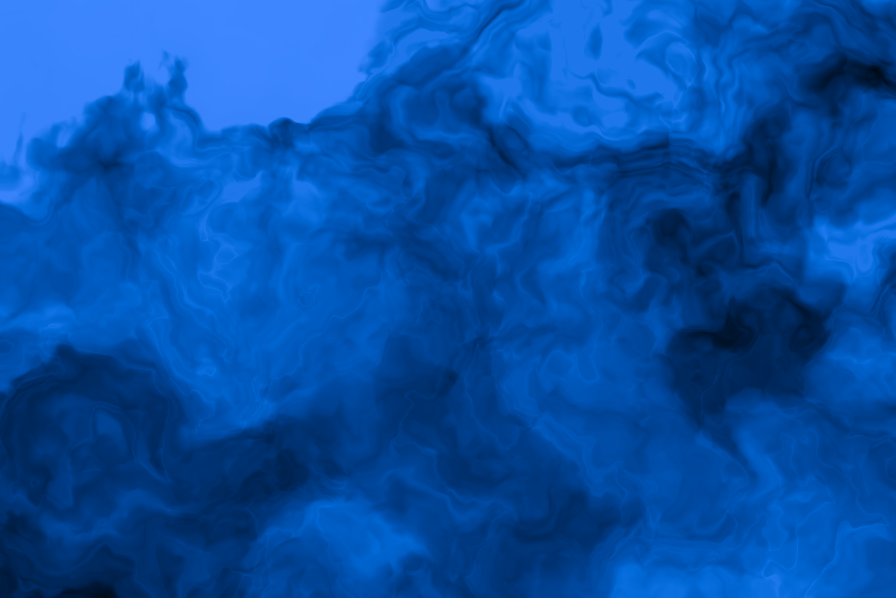
Give the GLSL for this texture, as a Shadertoy shader.

```glsl
#define BASE_LEVEL 0.69
#define HAZE_CONTRAST 0.75
#define PUFF_SCALE 5.5
#define PUFF_CONTRAST 0.8
#define RELIEF 0.75
#define WARP 0.38
#define WISP_GLOW 0.07
#define SKY_SOFTNESS 0.035
#define LIGHT_OFFSET vec2(-0.010, 0.015)

vec3 hash3(vec2 cell) {
    vec3 h = fract(cell.xyx * vec3(0.1031, 0.1030, 0.0973));
    h += dot(h, h.yxz + 33.33);
    return fract((h.xxy + h.yzz) * h.zyx);
}

// Cellular noise: x = blended cell value, y = soft squared distance
vec2 cells(vec2 p) {
    vec2 id = floor(p), f = p - id;
    float weight = 0.0, value = 0.0, nearness = 0.0;
    for (int j = -1; j <= 1; j++)
    for (int i = -1; i <= 1; i++) {
        vec2 offset = vec2(i, j);
        vec3 h = hash3(id + offset);
        vec2 d = offset + h.xy - f;
        float d2 = dot(d, d), w = exp(-8.0 * d2);
        weight += w;
        value += w * h.z;
        nearness += exp(-20.0 * d2);
    }
    return vec2(value / weight, -log(nearness) / 20.0);
}

const mat2 OCTAVE = mat2(1.6, 1.2, -1.2, 1.6);

float haze(vec2 p, int octaves) {
    float sum = 0.0, total = 0.0, gain = 0.5;
    for (int i = 0; i < octaves; i++) {
        sum += gain * cells(p).x;
        total += gain;
        gain *= 0.52;
        p = OCTAVE * p + 17.3;
    }
    return sum / total;
}

// Rounded lumps with darker creases, centred near zero
float billow(vec2 p) {
    float sum = 0.0, gain = 0.5;
    for (int i = 0; i < 4; i++) {
        sum += gain * (0.16 - cells(p).y);
        gain *= 0.48;
        p = OCTAVE * p + 9.1;
    }
    return sum;
}

// Broad shadows and lit banks: x, y, radius, strength
const vec4 BANKS[12] = vec4[12](
    vec4(1.24, 0.66, 0.12, -0.42), vec4(1.45, 0.53, 0.08, -0.50),
    vec4(1.28, 0.45, 0.10, -0.30), vec4(1.47, 0.86, 0.07, -0.30),
    vec4(0.85, 0.73, 0.05, -0.28), vec4(0.40, 0.27, 0.17, -0.34),
    vec4(0.72, 0.43, 0.15, -0.20), vec4(0.02, 0.00, 0.24, -0.42),
    vec4(0.12, 0.36, 0.12, -0.16), vec4(1.08, 0.84, 0.22, 0.14),
    vec4(1.32, 0.02, 0.20, 0.20), vec4(0.20, 0.55, 0.25, 0.14));

float bankShade(vec2 p) {
    float shade = 0.0;
    for (int i = 0; i < 12; i++) {
        vec2 d = (p - BANKS[i].xy) / BANKS[i].z;
        shade += BANKS[i].w * exp(-dot(d, d));
    }
    return shade;
}

// Dark navy to pale blue
vec3 smokeColour(float level) {
    float b = clamp(level, 0.03, 1.0);
    return vec3(0.28 * smoothstep(0.82, 1.05, b), 0.43 * b + 0.1 * pow(b, 4.0), b);
}

void mainImage(out vec4 fragColor, in vec2 fragCoord) {
    vec2 p = fragCoord / iResolution.y;

    // Turbulent flow
    vec2 drift = vec2(haze(p * 4.0 + 3.0, 4), haze(p * 4.0 + 41.0, 4)) - 0.5;
    vec2 q = p + WARP * drift;
    q += 0.012 * sin(q.yx * vec2(17.0, 14.0) + vec2(1.0, 4.0));

    // Smoke body
    float mist = haze(q * vec2(3.2, 4.2) + 12.0, 5);
    float level = BASE_LEVEL + 0.08 * (p.y - 0.5) + HAZE_CONTRAST * (mist - 0.5);
    level += bankShade(q) * (1.6 - 1.2 * mist);

    // Lit puffs, strongest at the upper right
    float puffiness = mix(0.3, 1.0, smoothstep(0.35, 0.75, p.y + 0.15 * (p.x - 0.75)));
    vec2 puffPos = mix(p, q, 0.7);
    float lump = billow(puffPos * PUFF_SCALE);
    float lit = lump - billow((puffPos + LIGHT_OFFSET) * PUFF_SCALE);
    level += puffiness * (PUFF_CONTRAST * lump + RELIEF * lit);

    // Thin wisps
    float strand = haze(q * vec2(6.0, 4.5) + 70.0, 4) - 0.5;
    level += WISP_GLOW * (exp(-35.0 * abs(strand)) - 0.25);
    level = min(level, 0.92);

    // Clear sky above the ragged smoke line
    float bump = (p.x - 0.26) / 0.08;
    float edge = 0.69 + 1.4 * max(p.x - 0.40, 0.0) + 0.09 * exp(-bump * bump);
    float rise = p.y - edge + 0.5 * drift.y + 0.25 * (mist - 0.5) - 0.2 * lump;
    float sky = smoothstep(-SKY_SOFTNESS, SKY_SOFTNESS, rise);
    float skyLevel = 0.985 + 0.03 * (p.y - 0.85) + 0.03 * (mist - 0.5);

    fragColor = vec4(smokeColour(mix(level, skyLevel, sky)), 1.0);
}
```
